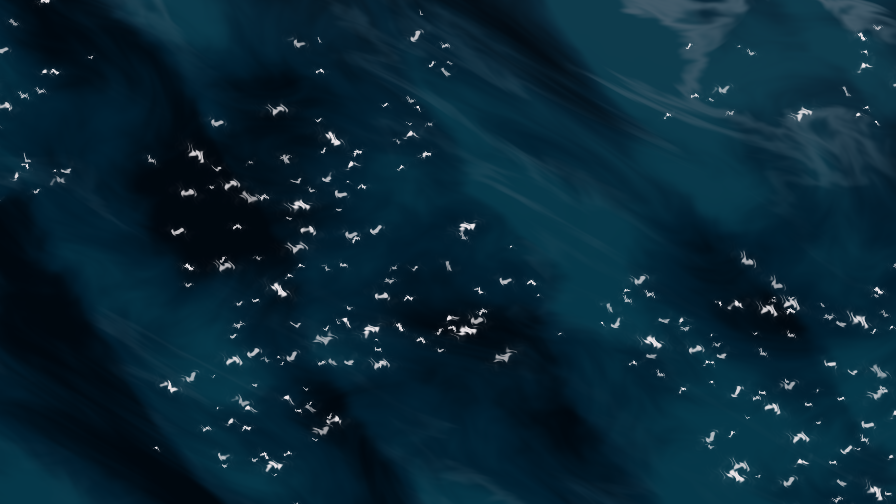
Give the GLSL for this texture, as a WebGL 1 fragment shader.

```glsl
precision highp float;
// Dark blue sea seen from above: sloping swells, pale wisps and clustered sun glints.

uniform vec2 u_resolution;

const vec3 DEEP = vec3(0.0, 0.03, 0.06);
const vec3 BODY = vec3(0.0, 0.12, 0.19);
const vec3 LIT = vec3(0.02, 0.215, 0.285);
const vec3 FOAM = vec3(0.25, 0.35, 0.41);
const vec3 SUN = vec3(0.90, 0.88, 0.89);

const float SWELL_SPACING = 0.48;
const float SWELL_SLOPE = 0.75;
const float SWELL_START = 0.88;
const float FLOW_ANGLE = -0.45;
const float WAVE_CONTRAST = 0.65;
const float LARGE_GLINT = 0.060;
const float SMALL_GLINT = 0.032;
const vec2 GLINT_SHAPE = vec2(0.28, 0.11);

mat2 rotation(float angle) {
  float c = cos(angle), s = sin(angle);
  return mat2(c, s, -s, c);
}

vec3 hash3(vec2 cell) {
  vec3 k = vec3(dot(cell, vec2(127.1, 311.7)),
                dot(cell, vec2(269.5, 183.3)),
                dot(cell, vec2(419.2, 371.9)));
  return fract(sin(k) * 43758.55);
}

// Layered sines, each layer turned and bent by the ones before it.
float waves(vec2 p) {
  mat2 turn = rotation(1.13);
  float sum = 0.0, amplitude = 0.5;
  for (int i = 0; i < 6; i++) {
    p = turn * p;
    p += 0.5 * sin(p.yx * vec2(1.1, 0.9) + vec2(1.7, 4.2));
    sum += amplitude * sin(p.x + 1.3) * cos(p.y);
    p *= 1.85;
    amplitude *= 0.55;
  }
  return sum;
}

// Swell faces: a crisp left edge that fades to shadow on the right.
float swellFace(vec2 p) {
  float bend = waves(p * 3.0 + 2.6);
  float phase = (p.x + SWELL_SLOPE * p.y - SWELL_START) / SWELL_SPACING;
  float s = fract(phase + 0.45 * bend);
  return smoothstep(0.0, 0.14, s) * (1.0 - smoothstep(0.3, 1.0, s));
}

// Thin bright lines where the layered waves cross zero.
float wisps(vec2 flow) {
  float w = waves(flow * vec2(4.0, 13.0) + 7.0);
  return 1.0 - smoothstep(0.0, 0.16, abs(w));
}

// Cellular glints: ragged, tilted flecks gathered in clusters.
float glints(vec2 p, float cellSize, float density) {
  vec2 q = p / cellSize;
  vec2 home = floor(q);
  float light = 0.0;
  for (int j = -1; j <= 1; j++) {
    for (int i = -1; i <= 1; i++) {
      vec2 cell = home + vec2(float(i), float(j));
      vec3 rnd = hash3(cell + cellSize * 100.0);
      vec2 center = cell + rnd.xy;
      float cluster = smoothstep(-0.15, 0.45, waves(center * cellSize * 5.0 + 4.0));
      cluster *= 1.0 - 0.8 * smoothstep(0.88, 1.0, center.y * cellSize);
      float present = step(rnd.z, density * cluster);
      vec3 form = hash3(cell + 57.3);
      vec2 d = rotation(0.7 - 1.3 * form.x) * (q - center);
      d += 0.07 * sin(d.yx * vec2(17.0, 13.0) + 6.28 * form.yz);
      float r = length(d / (GLINT_SHAPE * (0.5 + 0.8 * form.y)));
      r += 0.28 * sin(d.x * 31.0 + d.y * 19.0 + 6.28 * form.z);
      float fleck = 1.0 - smoothstep(0.35, 1.15, r);
      float halo = 0.12 * exp(-r * r * 0.5);
      light = max(light, present * (0.55 + 0.45 * form.z) * (fleck + halo));
    }
  }
  return min(light, 1.0);
}

void main() {
  vec2 p = gl_FragCoord.xy / u_resolution.y;
  vec2 flow = rotation(-FLOW_ANGLE) * p;

  // Water body
  float chop = waves(flow * vec2(5.0, 8.5));
  float tone = 0.12 + 0.33 * swellFace(p)
             + 0.32 * smoothstep(0.1, 1.5, p.x) + WAVE_CONTRAST * chop;
  vec3 color = mix(DEEP, BODY, smoothstep(0.0, 0.5, tone));
  color = mix(color, LIT, smoothstep(0.42, 0.9, tone));

  // Pale wisps, strongest at the far upper right
  float sheen = smoothstep(0.95, 1.5, p.y + 0.35 * p.x + 0.25 * chop);
  float patches = smoothstep(0.0, 0.5, waves(p * 4.0 + 9.0));
  float wisp = wisps(flow) * (0.05 + 0.22 * patches + 0.6 * sheen);
  color = mix(color, FOAM, wisp * smoothstep(0.1, 0.6, tone) + 0.15 * sheen);

  // Sun glints
  float sun = max(glints(p, LARGE_GLINT, 0.6), glints(p, SMALL_GLINT, 0.25));
  color = mix(color, SUN, sun);

  gl_FragColor = vec4(color, 1.0);
}
```
